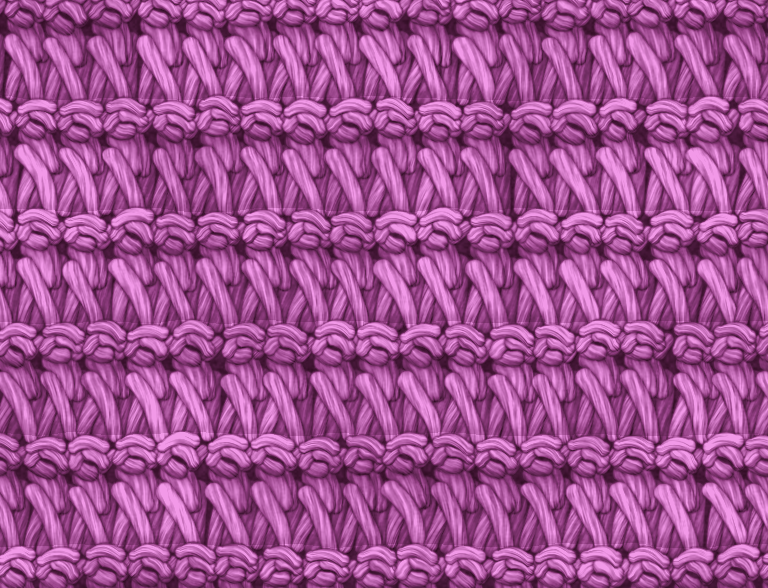
This texture is drawn by a Shadertoy shader. Its source:

```glsl
// Crochet fabric: dense rows of twisted purple V-stitches under a chain of small loops.

const float ROWS = 5.25;      // stitch rows per canvas height
const float COL = 0.403;      // stitch width, in row heights

float hash(vec2 p) {
    return fract(sin(dot(p, vec2(127.1, 311.7))) * 43758.5453);
}

float noise(vec2 p) {
    vec2 i = floor(p), f = fract(p);
    f = f * f * (3.0 - 2.0 * f);
    return mix(mix(hash(i), hash(i + vec2(1, 0)), f.x),
               mix(hash(i + vec2(0, 1)), hash(i + vec2(1, 1)), f.x), f.y);
}

// Paints a bent, tapered strand from a to b over the brightness, with a soft contact shadow.
void yarn(inout float lum, vec2 p, vec2 a, vec2 b, vec2 radius, float bend, float seed, float level) {
    vec2 axis = b - a;
    float len = length(axis);
    vec2 dir = axis / len, side = vec2(-dir.y, dir.x);
    float t = clamp(dot(p - a, dir) / len, 0.0, 1.0);
    float r = mix(radius.x, radius.y, t);
    vec2 n = (p - a - axis * t - side * bend * 4.0 * t * (1.0 - t)) / r;
    float d = length(n);
    lum *= mix(0.55, 1.0, smoothstep(0.85, 1.45, d));
    if (d > 1.3) return;

    // Rounded light from the upper left, twisted plies, then fine fibres
    float z = sqrt(max(0.0, 1.0 - d * d));
    float across = dot(n, side), along = dot(p - a, dir);
    float ply = sin(across * 8.0 - along * 26.0 + seed * 6.28);
    float fibre = noise(vec2(along * 13.0 + seed * 50.0, across * 6.0 - along * 20.0));
    float shade = 0.25 + 0.46 * z - 0.15 * n.y - 0.07 * n.x;
    shade += 0.10 * ply * (0.4 + 0.6 * z) + 0.28 * (fibre - 0.5) + 0.12 * (seed - 0.5);
    float soft = 1.8 * ROWS / iResolution.y / r;
    lum = mix(lum, shade * level, 1.0 - smoothstep(1.0 - soft, 1.0 + soft, d + 0.15 * (fibre - 0.5)));
}

// Shaded strands that close the fabric between the legs
void drawBack(inout float lum, vec2 p, float seed) {
    yarn(lum, p, vec2(0.20, 0.50), vec2(0.17, 1.0), vec2(0.085, 0.08), 0.0, seed, 0.62);
    yarn(lum, p, vec2(0.05, 0.58), vec2(-0.01, 1.0), vec2(0.08, 0.09), 0.0, fract(seed * 8.3), 0.70);
}

// Splayed legs, with the wrapped head above them
void drawLegs(inout float lum, vec2 p, float seed) {
    float lean = (seed - 0.5) * 0.07;
    yarn(lum, p, vec2(0.02, 0.50), vec2(-0.14 + lean, 1.0), vec2(0.08, 0.06), 0.02, fract(seed * 7.3), 0.92);
    yarn(lum, p, vec2(0.10, 0.38), vec2(0.16, 0.64), vec2(0.07, 0.06), -0.02, fract(seed * 3.7), 0.86);
    yarn(lum, p, vec2(-0.06, 0.36), vec2(0.08 + lean, 0.62), vec2(0.10, 0.085), -0.025, fract(seed * 5.1), 0.98);
    yarn(lum, p, vec2(-0.11, 0.52), vec2(0.13 + lean, 1.02), vec2(0.085, 0.068), -0.03, seed, 1.08);
}

// Short lobes beneath the arched loop of the chain
void drawChain(inout float lum, vec2 p, float seed) {
    float tilt = (seed - 0.5) * 0.06;
    yarn(lum, p, vec2(0.23, 0.17), vec2(0.15, 0.28), vec2(0.06, 0.06), 0.0, fract(seed * 2.3), 0.85);
    yarn(lum, p, vec2(-0.09, 0.27), vec2(0.03, 0.31 + tilt), vec2(0.07, 0.07), 0.01, fract(seed * 4.9), 0.95);
    yarn(lum, p, vec2(-0.04, 0.14), vec2(-0.13, 0.24), vec2(0.068, 0.058), 0.015, fract(seed * 6.7), 1.0);
    yarn(lum, p, vec2(0.02, 0.15), vec2(0.15, 0.23 + tilt), vec2(0.075, 0.06), -0.02, fract(seed * 9.1), 1.05);
    yarn(lum, p, vec2(-0.12, 0.10 + tilt), vec2(0.14, 0.11 - tilt), vec2(0.052, 0.064), -0.045, seed, 1.08);
}

void mainImage(out vec4 fragColor, in vec2 fragCoord) {
    vec2 p = fragCoord / iResolution.y;
    p = vec2(p.x, 1.0 - p.y) * ROWS + vec2(0.0, 0.125);
    p += 0.05 * (vec2(noise(p * 3.0), noise(p * 3.0 + 40.0)) - 0.5);

    // Dark gaps behind the yarn
    float lum = 0.03 + 0.16 * noise(p * 24.0);

    // Lower rows overlap upper ones; each chain covers its own legs
    for (int j = -1; j <= 1; j++) {
        float row = floor(p.y) + float(j);
        float x = p.x + COL * hash(vec2(row, 3.0));
        for (int k = 0; k < 9; k++) {
            float col = floor(x / COL) + float(k % 3 - 1);
            vec2 cell = vec2(col, row);
            float seed = hash(cell + 17.0);
            vec2 q = vec2(x - (col + 0.5) * COL, p.y - row);
            q -= vec2(0.06, 0.04) * (vec2(hash(cell + 5.0), hash(cell + 9.0)) - 0.5);
            if (k < 3) drawBack(lum, q, seed);
            else if (k < 6) drawLegs(lum, q, seed);
            else drawChain(lum, q, seed);
        }
    }

    // Recessed band under each chain, uneven light and yarn fuzz
    float v = fract(p.y);
    lum *= 1.0 - 0.28 * exp(-pow((v - 0.37) / 0.07, 2.0)) - 0.22 * smoothstep(0.85, 0.99, v);
    lum *= 1.08 + 0.30 * (noise(p * 1.3 + 8.0) - 0.5);
    lum += 0.06 * (noise(p * 55.0) - 0.5);
    lum = clamp(lum, 0.0, 1.0);

    vec3 shadow = vec3(0.19, 0.05, 0.14);
    vec3 purple = vec3(0.57, 0.24, 0.51);
    vec3 highlight = vec3(0.95, 0.60, 0.91);
    vec3 color = mix(shadow, purple, min(lum * 2.1, 1.0));
    color = mix(color, highlight, clamp(lum * 2.0 - 0.9, 0.0, 1.0));
    fragColor = vec4(color, 1.0);
}
```
